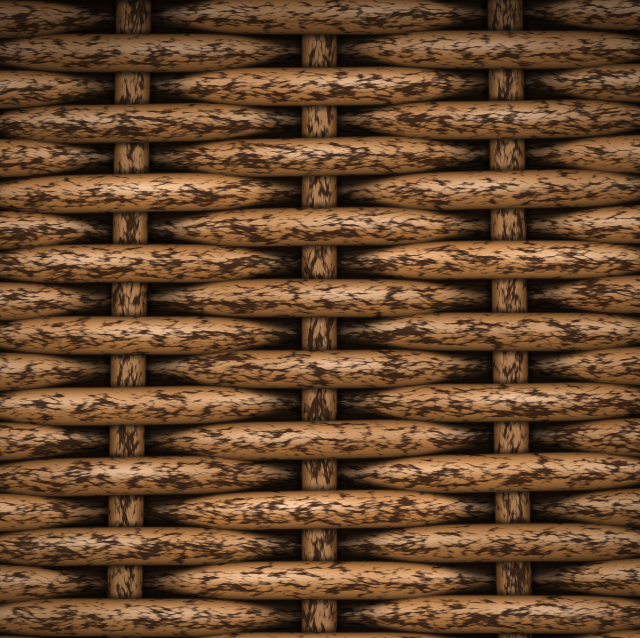
This texture is drawn by a Shadertoy shader. Its source:

```glsl
#define ROW_PITCH 0.0554
#define FIRST_ROW 0.030
#define ROW_TILT 0.009
#define STAKE_SPACING vec2(0.305, 0.290)
#define STAKE_HALF_WIDTH 0.0275
#define STRAND_HALF_HEIGHT 0.0302
#define STRAND_GRAIN vec2(50.0, 165.0)
#define STAKE_GRAIN vec2(150.0, 50.0)
#define AMBER vec3(0.57, 0.375, 0.20)
#define PALE vec3(0.76, 0.61, 0.475)
#define DARK vec3(0.145, 0.083, 0.052)
#define GAP vec3(0.11, 0.056, 0.030)

vec2 hash2(vec2 p) {
    vec2 q = vec2(dot(p, vec2(127.1, 311.7)), dot(p, vec2(269.5, 183.3)));
    return fract(sin(q) * 43758.5);
}

// Distance to the nearest jittered cell point
float cellular(vec2 p) {
    vec2 cell = floor(p), f = fract(p);
    float nearest = 2.0;
    for (int y = -1; y <= 1; y++)
    for (int x = -1; x <= 1; x++) {
        vec2 o = vec2(x, y);
        vec2 r = o + hash2(cell + o) - f;
        nearest = min(nearest, dot(r, r));
    }
    return sqrt(nearest);
}

// Broad blotches, streaks and fine fibres, centred on zero
float grain(vec2 p) {
    p += 0.3 * sin(p.yx * vec2(0.9, 1.3) + vec2(0.0, 2.0));
    float sum = 0.36 * cellular(p * vec2(0.40, 0.45) + 5.0)
              + 0.38 * cellular(p) + 0.26 * cellular(p * vec2(1.8, 2.0) + 17.0);
    return sum - 0.47;
}

// v: -1..1 across the strand, d: 0..1 from its crown to its hidden end
vec3 strandColor(vec2 uv, float v, float d, vec2 id) {
    vec2 rnd = hash2(id + 41.0);
    float edge = abs(v);
    float sheen = exp(-pow((v - 0.22) / 0.42, 2.0)) * (1.0 - 0.4 * d);
    sheen *= 0.85 + 0.25 * sin(uv.x * 19.0 + rnd.x * 6.3);
    vec3 color = mix(AMBER, PALE, sheen);

    // Flecks gather along the lower middle and spare the amber rims
    float band = exp(-pow((v + 0.32) / 0.38, 2.0));
    float bias = 0.08 * band - 0.11 * smoothstep(0.55, 0.9, edge)
               + 0.05 * (rnd.x - 0.5) + 0.03 * d;
    float fleck = smoothstep(-0.11, 0.20, grain(uv * STRAND_GRAIN + rnd * 60.0) + bias);
    color = mix(color, DARK, 0.86 * fleck);

    // Rounded profile, then a lit core narrowing toward the ends
    color *= (1.0 - 0.62 * pow(min(edge, 1.0), 5.0)) * (1.0 + 0.14 * v);
    float core = mix(1.0, 0.0, smoothstep(0.38, 0.92, d));
    color *= mix(1.0, 0.38, smoothstep(core, core + 0.6, edge));
    color *= mix(1.0, 0.38, smoothstep(0.58, 0.93, d));
    return color * (0.97 + 0.18 * rnd.y);
}

// s: -1..1 across the stake
vec3 stakeColor(vec2 uv, float s, float index) {
    float edge = smoothstep(0.4, 0.85, abs(s));
    vec3 color = mix(mix(AMBER, PALE, 0.4), AMBER * 0.85, edge);
    float fleck = smoothstep(-0.13, 0.16, grain(uv * STAKE_GRAIN + index * 31.0) + 0.03 - 0.11 * edge);
    return mix(color, DARK, 0.85 * fleck) * (0.9 - 0.4 * pow(min(abs(s), 1.0), 6.0));
}

void mainImage(out vec4 fragColor, in vec2 fragCoord) {
    vec2 uv = fragCoord / iResolution.xy;
    float soft = max(1.2 / iResolution.y, 0.0019);

    // Weave coordinates: one unit per stake across, one per row up
    float spacing = mix(STAKE_SPACING.x, STAKE_SPACING.y, uv.y);
    float u = (uv.x - 0.499) / spacing;
    float row = (uv.y - FIRST_ROW - ROW_TILT * uv.x) / ROW_PITCH;
    vec3 color = GAP;

    // Layer 0: strands behind the stakes; layer 1: strands in front
    for (int layer = 0; layer < 2; layer++) {
        if (layer == 1) {
            float index = round(u);
            float x = (u - index) * spacing;
            float beside = abs(x) - STAKE_HALF_WIDTH;
            color *= 1.0 - 0.5 * (1.0 - smoothstep(0.0, 0.014, beside));
            float cover = 1.0 - smoothstep(-soft, soft, beside);
            color = mix(color, stakeColor(uv, x / STAKE_HALF_WIDTH, index), cover);
        }
        for (int j = -1; j <= 1; j++) {
            float k = round(row) + float(j);
            float offset = 1.0 - mod(k, 2.0);
            float crown = 2.0 * round((u - offset) * 0.5) + offset;
            float d = abs(u - crown);
            if ((d < 0.5) != (layer == 1)) continue;

            vec2 id = vec2(k, crown);
            float halfHeight = STRAND_HALF_HEIGHT * (1.0 - 0.38 * smoothstep(0.3, 0.95, d));
            float wobble = 0.025 * sin(u * 3.0 + k * 2.4) + 0.03 * (hash2(id).x - 0.5);
            float y = (row - k - wobble) * ROW_PITCH;
            float v = y / halfHeight;

            // Contact shadow around the raised strands
            if (layer == 1) {
                float shadow = 1.0 - smoothstep(0.95, 1.4, abs(v));
                color *= 1.0 - 0.62 * shadow * (1.0 - smoothstep(0.3, 0.5, d));
            }
            float cover = 1.0 - smoothstep(-soft, soft, abs(y) - halfHeight);
            if (cover > 0.0) color = mix(color, strandColor(uv, v, d, id), cover);
        }
    }

    // Dim corners and top
    float vignette = smoothstep(0.3, 0.8, length(uv - vec2(0.5, 0.44)));
    color *= (1.12 - 0.42 * vignette) * (1.0 - 0.25 * smoothstep(0.85, 1.0, uv.y));
    fragColor = vec4(color, 1.0);
}
```
